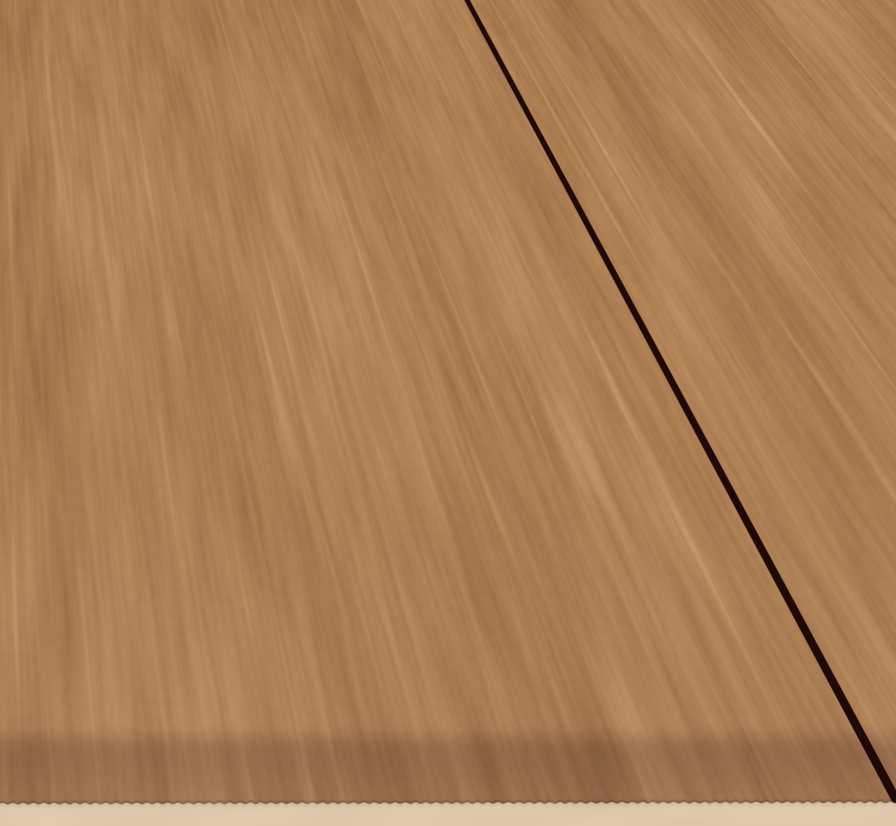
Give the GLSL for this texture, as a Shadertoy shader.

```glsl
#define WOOD vec3(0.675, 0.493, 0.322)
#define FRONT_TINT vec3(0.855, 0.830, 0.850)
#define TRIM vec3(0.870, 0.785, 0.675)
#define GAP vec3(0.120, 0.035, 0.020)
#define VANISH vec2(-0.056, 2.158)
#define SEAM_U 0.5366
#define SEAM_HALF 0.0029
#define FRONT_Y 0.108
#define TRIM_Y 0.027
#define GRAIN 0.085
#define FIGURE 0.070

vec2 hashGradient(vec2 cell) {
    vec3 q = fract(cell.xyx * vec3(0.1031, 0.1030, 0.0973));
    q += dot(q, q.yzx + 33.33);
    float angle = 6.2832 * fract((q.x + q.y) * q.z);
    return vec2(cos(angle), sin(angle));
}

float gradientNoise(vec2 p) {
    vec2 i = floor(p), f = p - i;
    vec2 s = f * f * f * (f * (f * 6.0 - 15.0) + 10.0);
    float a = dot(hashGradient(i), f);
    float b = dot(hashGradient(i + vec2(1, 0)), f - vec2(1, 0));
    float c = dot(hashGradient(i + vec2(0, 1)), f - vec2(0, 1));
    float d = dot(hashGradient(i + vec2(1, 1)), f - vec2(1, 1));
    return mix(mix(a, b, s.x), mix(c, d, s.x), s.y);
}

// Fine fibres: octaves stretched along the board, faded before they alias
float fibres(vec2 board, float pixelU) {
    float sum = 0.0, freq = 65.0, weight = 0.45;
    for (int i = 0; i < 4; i++) {
        float fade = 1.0 - smoothstep(0.35, 0.9, freq * pixelU);
        vec2 stretched = board * vec2(freq, 9.0 + freq * 0.07);
        sum += weight * fade * gradientNoise(stretched + float(i) * 17.3);
        freq *= 1.75;
        weight *= 0.92;
    }
    return sum;
}

// Broad light and dark stripes, offset on the second board
float figure(vec2 board) {
    float shift = 0.30 + 0.10 * step(SEAM_U, board.x);
    float wander = 0.05 * gradientNoise(board * vec2(7.0, 5.0) + 4.7);
    float stripes = cos(6.2832 * (board.x - shift + wander) / 0.16);
    float patches = gradientNoise(board * vec2(24.0, 5.0) + 9.1);
    return 0.24 * stripes + 0.75 * patches;
}

vec3 woodColor(vec2 p, vec2 board, float pixelU) {
    float tone = GRAIN * fibres(board, pixelU) + FIGURE * figure(board);
    // Sparse pale streaks
    float streak = gradientNoise(board * vec2(115.0, 6.0) + 31.0);
    tone += 0.055 * smoothstep(0.28, 0.60, streak);
    // Soft mottling over the surface
    tone += 0.012 * gradientNoise(p * 90.0);
    vec3 color = WOOD + tone * vec3(1.0, 0.98, 0.86);
    float nearFront = 1.0 - smoothstep(0.10, 0.45, p.y);
    return color + nearFront * vec3(0.004, 0.008, 0.020);
}

void mainImage(out vec4 fragColor, in vec2 fragCoord) {
    vec2 p = fragCoord / iResolution.y;
    float pixel = 1.0 / iResolution.y;

    // Perspective board coordinates: across, along
    float depth = VANISH.y - p.y;
    vec2 board = vec2((p.x - VANISH.x) / depth, 1.0 / depth);
    float pixelU = pixel / depth;
    vec3 color = woodColor(p, board, pixelU);

    // Shaded front edge
    float front = 1.0 - smoothstep(FRONT_Y - 0.018, FRONT_Y + 0.018, p.y);
    float recover = 0.05 * (1.0 - smoothstep(TRIM_Y, 0.085, p.y));
    color *= mix(vec3(1.0), FRONT_TINT + recover, front);

    // Gap between the boards
    float seam = abs(board.x - SEAM_U) - SEAM_HALF;
    color = mix(GAP, color, smoothstep(-pixelU, pixelU, seam));

    // Pale trim with a faintly serrated upper edge
    float serration = 0.0009 * sin(6.2832 * p.x / 0.0125);
    float edge = p.y - TRIM_Y - 0.0015 * p.x - serration;
    color *= 1.0 - 0.20 * (1.0 - smoothstep(0.0, 0.005, edge));
    vec3 trim = TRIM + 0.02 * gradientNoise(p * vec2(9.0, 40.0));
    trim -= 0.05 * smoothstep(-0.007, 0.0, edge);
    color = mix(trim, color, smoothstep(-pixel, pixel, edge));

    fragColor = vec4(color, 1.0);
}
```
